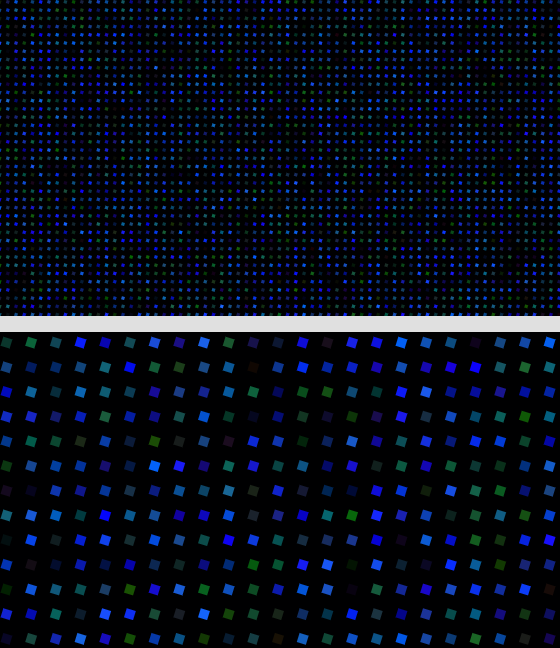
Top, the full canvas; bottom, a detail of the centre.
A Shadertoy shader for this pattern:

```glsl
// A black field of small tilted squares on a regular grid, each glowing in its
// own random mix of much blue, some green and a trace of red. The plane is cut
// into cells with floor; an integer hash of the cell index picks the colour.

#define ROWS 38.4                         // cells per canvas height
#define GRID_SHIFT vec2(-0.08, -0.03)     // offset of the middle square, in cells
#define SQUARE_SIDE 0.385                 // side length, in cells
#define TILT -0.30                        // rotation in radians
#define COLOR_RANGE vec3(0.11, 0.40, 1.0) // brightest value of each channel
#define BACKGROUND vec3(0.0, 0.0, 0.002)

// Integer hash: three independent values in 0..1 per cell
vec3 hashCell(ivec2 cell) {
    uvec3 v = uvec3(uint(cell.x + 512), uint(cell.y + 512), 77u);
    v = v * 1664525u + 1013904u;
    v.x += v.y * v.z;
    v.y += v.z * v.x;
    v.z += v.x * v.y;
    v ^= v >> 16u;
    v.x += v.y * v.z;
    v.y += v.z * v.x;
    v.z += v.x * v.y;
    return vec3(v >> 8u) / 16777216.0;
}

mat2 rotation(float angle) {
    float c = cos(angle), s = sin(angle);
    return mat2(c, -s, s, c);
}

// Signed distance to a centred square
float squareDistance(vec2 p, float halfSide) {
    vec2 d = abs(p) - halfSide;
    return length(max(d, 0.0)) + min(max(d.x, d.y), 0.0);
}

void mainImage(out vec4 fragColor, in vec2 fragCoord) {
    // Grid coordinates measured from the canvas centre
    float cellsPerPixel = ROWS / iResolution.y;
    vec2 grid = (fragCoord - 0.5 * iResolution.xy) * cellsPerPixel - GRID_SHIFT;
    vec2 cell = floor(grid + 0.5);
    vec2 local = rotation(TILT) * (grid - cell);

    // Square with an edge softened over one pixel
    float dist = squareDistance(local, 0.5 * SQUARE_SIDE);
    float coverage = clamp(0.5 - dist / cellsPerPixel, 0.0, 1.0);

    vec3 squareColor = COLOR_RANGE * hashCell(ivec2(cell));
    fragColor = vec4(mix(BACKGROUND, squareColor, coverage), 1.0);
}
```
